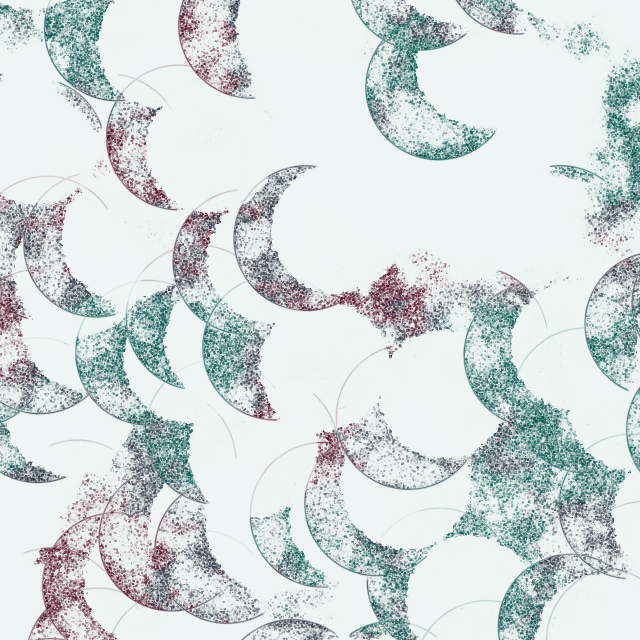
Write a WebGL 2 fragment shader that draws this pattern.

```glsl
#version 300 es
precision highp float;
// Stippled crescents on pale paper: each jittered cell may hold a disc arc whose
// body is bitten by a shifted disc. Density from all arcs and drifting clouds then
// drives layers of random dots, tinted by slow noise from teal to slate to maroon.

#define CELL 0.136
#define RADIUS 0.113
#define PRESENCE 0.95
#define SLIVER_SHARE 0.25
#define LINE_WIDTH 0.0019
#define DOT_SIZE 0.0054
#define CLOUD_AMOUNT 0.60
#define PAPER vec3(0.935, 0.962, 0.955)
#define TEAL vec3(0.03, 0.33, 0.31)
#define SLATE vec3(0.19, 0.21, 0.27)
#define MAROON vec3(0.32, 0.04, 0.13)

uniform vec2 u_resolution;
out vec4 fragColor;

float hash(vec2 p) {
  return fract(sin(dot(p, vec2(127.1, 311.7))) * 43758.5453);
}

float noise(vec2 p) {
  vec2 i = floor(p), f = fract(p);
  f = f * f * (3.0 - 2.0 * f);
  return mix(mix(hash(i), hash(i + vec2(1, 0)), f.x),
             mix(hash(i + vec2(0, 1)), hash(i + vec2(1, 1)), f.x), f.y);
}

float fbm(vec2 p) {
  float sum = 0.0, amp = 0.53;
  for (int i = 0; i < 4; i++) {
    sum += amp * noise(p);
    p = mat2(1.6, 1.2, -1.2, 1.6) * p + 7.3;
    amp *= 0.5;
  }
  return sum;
}

// Returns stipple density in x and outline strength in y.
vec2 crescents(vec2 p, float density, float pixel) {
  float patches = smoothstep(0.34, 0.66, fbm(p * 24.0));
  float wobble = (noise(p * 190.0) - 0.5) * 0.008;
  float outline = 0.0;
  vec2 home = floor(p / CELL);
  for (int y = -2; y <= 2; y++) {
    for (int x = -2; x <= 2; x++) {
      vec2 id = home + vec2(x, y);
      float crowd = smoothstep(0.15, 0.70, noise(id * 0.45 + 6.0));
      if (hash(id + 3.7) > PRESENCE * mix(0.3, 1.0, crowd)) continue;
      bool sliver = hash(id + 11.3) < SLIVER_SHARE;
      vec2 jitter = vec2(hash(id + 21.1), hash(id + 35.9));
      vec2 q = p - (id + jitter) * CELL;

      // The belly faces left on full crescents, up and right on slivers.
      float turn = hash(id + 47.2) - 0.5;
      float heading = sliver ? 0.9 + 1.8 * turn : 3.14 + 1.3 * turn;
      vec2 belly = vec2(cos(heading), sin(heading));
      float vary = hash(id + 59.4);
      float shift = sliver ? 0.012 + 0.010 * vary : 0.040 + 0.045 * vary;
      float biteRadius = RADIUS * (sliver ? 0.98 : 0.9);
      float span = sliver ? 0.35 + 0.35 * vary : 1.55 + 0.5 * hash(id + 63.8);

      float rim = length(q) - RADIUS;
      float bite = length(q + belly * shift) - biteRadius + wobble;
      float angle = acos(clamp(dot(q, belly) / max(length(q), 1e-4), -1.0, 1.0));
      float bitten = 1.0 - smoothstep(-0.003, 0.002, bite);
      float inside = 1.0 - smoothstep(-pixel, pixel, rim);

      // Clear the bitten disc, then lay down the body, darker at both edges.
      float clearing = bitten * (sliver ? 0.15 : 0.93);
      density *= 1.0 - clearing;
      outline *= 1.0 - 0.75 * clearing;
      float body = 0.14 + 0.55 * patches + 0.38 * exp(-abs(bite) / 0.012)
                 + 0.30 * exp(-abs(rim) / 0.010);
      float fade = 1.0 - smoothstep(span - 0.3, span + 0.15, angle + wobble * 30.0);
      density = max(density, body * inside * fade * (1.0 - bitten));

      float stroke = 1.0 - smoothstep(-pixel, pixel, abs(rim) - 0.5 * LINE_WIDTH);
      float reach = 1.0 - smoothstep(span - 0.03, span + 0.03, angle);
      outline = max(outline, stroke * reach * (1.0 - bitten));
    }
  }
  return vec2(density, outline);
}

// Turned grids of round dots; each dot appears where density beats its hash,
// and overlapping dots darken one another.
float stipple(vec2 p, float density, float pixel) {
  float clean = 1.0;
  for (int i = 0; i < 5; i++) {
    float layer = float(i), a = 0.4 + layer * 0.7;
    float size = DOT_SIZE * (1.0 - 0.11 * layer);
    vec2 g = mat2(cos(a), sin(a), -sin(a), cos(a)) * p / size + layer * 31.0;
    vec2 id = floor(g);
    vec2 center = 0.5 + 0.3 * (vec2(hash(id + 5.1), hash(id + 9.6)) - 0.5);
    float grow = smoothstep(0.0, 0.12, density - hash(id + 2.3));
    float blur = 0.6 * pixel / size;
    float d = length(fract(g) - center) - 0.42 * grow;
    float pick = hash(id + 14.7);
    float shade = mix(0.10, 0.92, pick * pick) * (0.5 + 0.5 * min(density, 1.0));
    clean *= 1.0 - shade * grow * (1.0 - smoothstep(-blur, blur, d));
  }
  return 1.0 - clean;
}

void main() {
  float pixel = 1.0 / u_resolution.y;
  vec2 p = gl_FragCoord.xy * pixel;

  // Loose clouds lie under the crescents.
  float cloud = smoothstep(0.44, 0.72, fbm(p * 6.0 + 4.0));
  cloud *= CLOUD_AMOUNT * (0.25 + 1.3 * smoothstep(0.3, 0.65, fbm(p * 28.0 + 9.0)));
  vec2 marks = crescents(p, cloud, pixel);

  // Slow tint drift shared by dots and outlines.
  float drift = 0.72 * noise(p * 6.5 + 17.0) + 0.18 * noise(p * 40.0)
              + 0.10 * noise(p * 210.0);
  vec3 tint = mix(TEAL, SLATE, smoothstep(0.36, 0.52, drift));
  tint = mix(tint, MAROON, smoothstep(0.59, 0.69, drift));

  float ink = stipple(p, marks.x, pixel);
  float line = marks.y * (0.60 + 0.35 * noise(p * 60.0));
  float wash = 0.16 * min(marks.x, 1.0) * noise(p * 120.0);
  ink = 1.0 - (1.0 - ink) * (1.0 - wash);
  fragColor = vec4(mix(PAPER, tint, max(ink, line)), 1.0);
}
```
